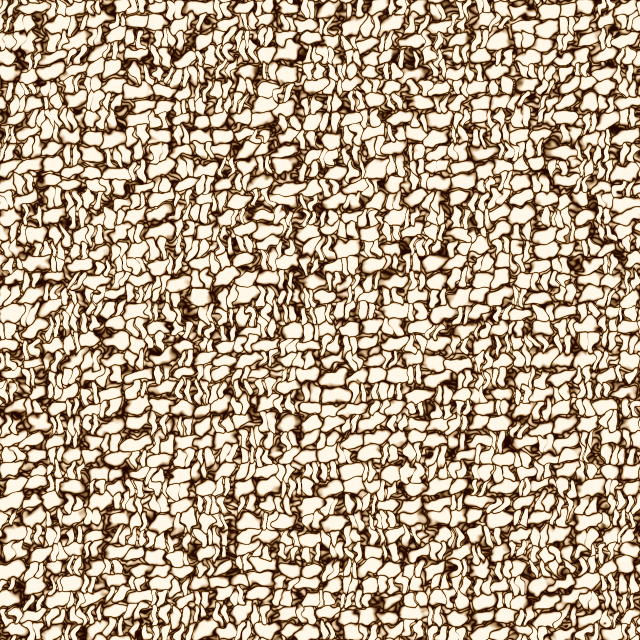
Give the GLSL for this texture, as a WebGL 2 fragment shader.

```glsl
#version 300 es
precision highp float;
// Coarse woven cloth: cream thread knots with dark outlines over brown fibres.

uniform vec2 u_resolution;
out vec4 fragColor;

const vec2 WEAVE_COUNT = vec2(30.0, 40.0);
const vec3 RAMP[6] = vec3[6](
    vec3(0.13, 0.02, 0.00), vec3(0.29, 0.16, 0.03), vec3(0.46, 0.32, 0.16),
    vec3(0.67, 0.53, 0.36), vec3(0.87, 0.75, 0.61), vec3(1.00, 0.97, 0.91));

// Integer hash giving three values in 0..1 for a lattice cell.
vec3 hash3(vec2 cell, int seed) {
    uvec3 v = uvec3(ivec3(ivec2(cell), seed) + 4096);
    v = v * 1664525u + 1013904223u;
    v.x += v.y * v.z; v.y += v.z * v.x; v.z += v.x * v.y;
    v ^= v >> 16u;
    v.x += v.y * v.z; v.y += v.z * v.x; v.z += v.x * v.y;
    return vec3(v >> 8u) / 16777216.0;
}

float cornerSlope(vec2 cell, vec2 offset, int seed) {
    return dot(hash3(cell, seed).xy * 2.0 - 1.0, offset);
}

// Signed gradient noise, roughly -0.7..0.7.
float gradientNoise(vec2 p, int seed) {
    vec2 i = floor(p), f = fract(p);
    vec2 w = f * f * f * (f * (f * 6.0 - 15.0) + 10.0);
    vec2 e = vec2(1.0, 0.0);
    float low = mix(cornerSlope(i, f, seed),
                    cornerSlope(i + e.xy, f - e.xy, seed), w.x);
    float high = mix(cornerSlope(i + e.yx, f - e.yx, seed),
                     cornerSlope(i + e.xx, f - e.xx, seed), w.x);
    return mix(low, high, w.y);
}

// Rounded box height: 1 at the centre, 0 on the rim, negative outside.
float knotHeight(vec2 p, vec2 halfSize) {
    vec2 q = abs(p) / halfSize;
    return 1.0 - pow(dot(q * q, q) + 1e-5, 1.0 / 3.0);
}

// One knot: a tilted horizontal thread or a pair of upright strands.
float threadHeight(vec2 p, vec2 cell) {
    vec3 shape = hash3(cell, 1);
    vec3 place = hash3(cell, 2);
    p -= 0.5 + (place.xy - 0.5) * vec2(0.40, 0.34);
    float parity = mod(cell.x + cell.y, 2.0);
    bool upright = (parity > 0.5) != (place.z < 0.18);
    if (upright) {
        p.x -= (shape.x - 0.4) * 0.35 * p.y;
        p.x = abs(p.x + 0.05) - mix(0.17, 0.25, shape.z);
        return knotHeight(p, vec2(mix(0.13, 0.21, shape.y), 0.64));
    }
    p.y -= mix(0.05, 0.55, shape.x) * p.x;
    return knotHeight(p, vec2(mix(0.46, 0.66, shape.y), mix(0.36, 0.52, shape.z)));
}

// Highest and second highest thread around a point in weave units.
vec2 topThreads(vec2 p) {
    vec2 base = floor(p);
    vec2 top = vec2(-9.0);
    for (int y = -1; y <= 1; y++) {
        for (int x = -1; x <= 1; x++) {
            vec2 cell = base + vec2(x, y);
            float h = threadHeight(p - cell, cell);
            top = h > top.x ? vec2(h, top.x) : vec2(top.x, max(top.y, h));
        }
    }
    return top;
}

// Tone of the cloth, 0 dark to 1 cream.
float clothTone(vec2 uv) {
    vec2 warp = vec2(gradientNoise(uv * 58.0, 3), gradientNoise(uv * 58.0, 4));
    vec2 drift = vec2(gradientNoise(uv * 9.0, 5), gradientNoise(uv * 9.0, 6));
    vec2 top = topThreads(uv * WEAVE_COUNT + warp * 0.42 + drift * 0.7);

    // Fibres: folded noise draws thin dark creases in the gaps.
    float fibre = gradientNoise(uv * vec2(92.0, 112.0) + warp, 7);
    float shade = 1.0 + 0.9 * gradientNoise(uv * 24.0, 8);
    float gaps = abs(fibre) * 5.2 * shade;

    float height = top.x + fibre * 0.28;
    float seam = (top.x - top.y) * 0.8;
    float depth = height > 0.0 ? min(height, seam) * 8.5 * shade
                               : min(-height * 9.0, gaps);
    return clamp(1.32 * (1.0 - exp(-depth)) - 0.2, 0.0, 1.0);
}

vec3 rampColour(float tone) {
    float t = clamp(tone, 0.0, 1.0) * 5.0;
    int i = min(int(t), 4);
    return mix(RAMP[i], RAMP[i + 1], t - float(i));
}

void main() {
    float scale = min(u_resolution.x, u_resolution.y);
    // Four samples per pixel smooth the fine outlines.
    float tone = 0.0;
    for (int s = 0; s < 4; s++) {
        vec2 offset = vec2(s & 1, s >> 1) * 0.5 - 0.25;
        tone += 0.25 * clothTone((gl_FragCoord.xy + offset) / scale);
    }
    fragColor = vec4(rampColour(tone), 1.0);
}
```
